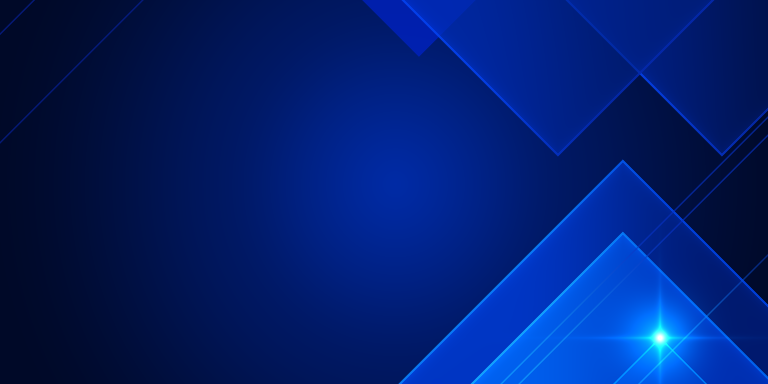
Reproduce this background procedurally as a Shadertoy shader.

```glsl
// Deep blue backdrop with a soft radial glow, translucent right-angled panes
// with lit rims, thin diagonal rays and a star flare near the lower right.
// Panes are folded half-plane distances; x spans 0..2 and y spans 0..1.

#define GLOW_CENTER vec2(1.03, 0.52)
#define STAR_CENTER vec2(1.719, 0.120)
#define RIM_WIDTH 0.0030
#define RAY_WIDTH 0.0012
#define RIM_HALO 0.012

const float UP = 1.0;
const float DOWN = -1.0;

float pixelSize() { return 1.0 / iResolution.y; }

float fillMask(float d) {
    return 1.0 - smoothstep(-0.5, 0.5, d / pixelSize());
}

float stroke(float d, float width) {
    return 1.0 - smoothstep(0.0, pixelSize(), abs(d) - 0.5 * width);
}

// Signed distance to a right-angled wedge opening away from its apex
float wedge(vec2 p, vec2 apex, float facing) {
    vec2 q = p - apex;
    return (abs(q.x) + facing * q.y) * 0.70711;
}

// Signed distance to a rising diagonal crossing y = 0 at x = offset
float diagonal(vec2 p, float offset) {
    return (p.x - p.y - offset) * 0.70711;
}

// Tints the inside, shading from left to right, then lights the rim
vec3 addPane(vec3 base, vec2 p, vec2 apex, float facing,
             vec4 litFill, vec4 shadeFill, vec3 litRim, vec3 shadeRim) {
    float d = wedge(p, apex, facing);
    float side = p.x - apex.x;
    vec4 fill = mix(litFill, shadeFill, smoothstep(-0.30, 0.30, side));
    vec3 rim = mix(litRim, shadeRim, smoothstep(-0.25, 0.15, side));
    float inside = fillMask(d);
    vec3 color = mix(base, fill.rgb, fill.a * inside);
    color += rim * 0.10 * inside * exp(-abs(d) / RIM_HALO);
    return mix(color, rim, 0.85 * stroke(d, RIM_WIDTH));
}

vec3 backdrop(vec2 p) {
    float r = length((p - GLOW_CENTER) * vec2(1.0, 0.95));
    vec3 color = mix(vec3(0.0, 0.170, 0.66), vec3(0.0, 0.105, 0.43), smoothstep(-0.08, 0.46, r));
    return mix(color, vec3(0.0, 0.035, 0.155), smoothstep(0.22, 1.10, r));
}

vec3 upperPanes(vec3 color, vec2 p) {
    vec3 blueRim = vec3(0.02, 0.26, 0.94);
    vec3 dimRim = vec3(0.02, 0.16, 0.68);
    float small = fillMask(wedge(p, vec2(1.091, 0.852), DOWN));
    color = mix(color, vec3(0.0, 0.13, 0.77), 0.75 * small);
    color = addPane(color, p, vec2(1.880, 0.596), DOWN,
        vec4(0.0, 0.14, 0.60, 0.75), vec4(0.0, 0.08, 0.34, 0.60), blueRim, dimRim);
    return addPane(color, p, vec2(1.453, 0.596), DOWN,
        vec4(0.0, 0.17, 0.70, 0.75), vec4(0.0, 0.12, 0.50, 0.65), blueRim, dimRim);
}

vec3 lowerPanes(vec3 color, vec2 p) {
    color = addPane(color, p, vec2(1.622, 0.581), UP,
        vec4(0.0, 0.22, 0.80, 0.92), vec4(0.0, 0.11, 0.48, 0.85),
        vec3(0.04, 0.52, 1.0), vec3(0.0, 0.27, 0.92));
    color = addPane(color, p, vec2(1.622, 0.393), UP,
        vec4(0.0, 0.38, 0.94, 0.95), vec4(0.0, 0.20, 0.74, 0.85),
        vec3(0.08, 0.68, 1.0), vec3(0.0, 0.42, 0.98));
    // Faint wedge hanging below the star
    float inner = wedge(p, STAR_CENTER, UP);
    color += vec3(0.0, 0.05, 0.07) * fillMask(inner);
    color += vec3(0.0, 0.25, 0.20) * stroke(inner, RAY_WIDTH);
    // Small bead on the lower border
    float bead = fillMask(length(p - vec2(1.138, 0.0)) - 0.014);
    return mix(color, vec3(0.0, 0.20, 0.78), 0.6 * bead);
}

vec3 rays(vec3 color, vec2 p) {
    float left = stroke(diagonal(p, -0.911), RAY_WIDTH) + stroke(diagonal(p, -0.628), RAY_WIDTH);
    float right = stroke(diagonal(p, 1.305), RAY_WIDTH) + stroke(diagonal(p, 1.352), RAY_WIDTH)
        + 0.8 * stroke(diagonal(p, 1.664), RAY_WIDTH);
    vec3 rightColor = mix(vec3(0.08, 0.66, 1.0), vec3(0.03, 0.19, 0.76), smoothstep(0.0, 0.42, p.y));
    color = mix(color, vec3(0.03, 0.13, 0.62), 0.65 * min(left, 1.0));
    return mix(color, rightColor, 0.65 * min(right, 1.0));
}

// Gaussian beam with a tapered length along each axis
float beam(vec2 q, vec2 size) {
    return exp(-abs(q.x) / size.x - abs(q.y) / size.y);
}

vec3 star(vec2 p) {
    vec2 q = p - STAR_CENTER;
    float r = length(q);
    vec3 light = vec3(0.0, 0.28, 0.34) * exp(-r * r / 0.0085);
    light += vec3(0.05, 0.55, 0.50) * exp(-r / 0.024);
    light += vec3(0.05, 0.65, 0.75) * beam(q, vec2(0.006, 0.060));
    light += vec3(0.02, 0.45, 0.65) * beam(q, vec2(0.085, 0.005));
    return light + vec3(1.0, 0.8, 0.5) * exp(-r * r / 0.00022);
}

void mainImage(out vec4 fragColor, in vec2 fragCoord) {
    vec2 p = fragCoord / iResolution.y;
    vec3 color = backdrop(p);
    color = upperPanes(color, p);
    color = lowerPanes(color, p);
    color = rays(color, p) + star(p);
    fragColor = vec4(clamp(color, 0.0, 1.0), 1.0);
}
```
